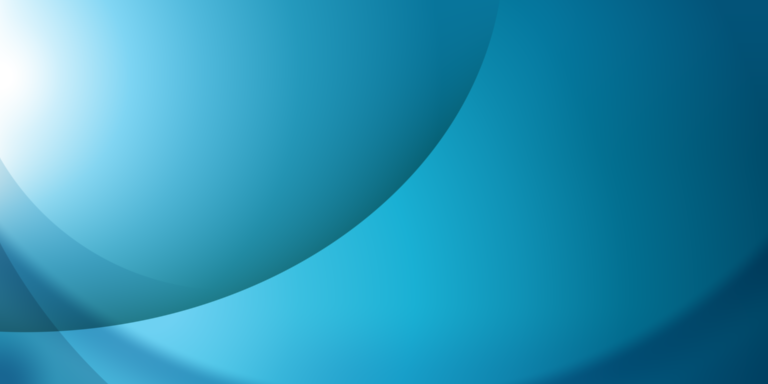
Give the GLSL for this background, as a Shadertoy shader.

```glsl
float ellipseDistance(vec2 p, vec2 center, vec2 radii) {
    vec2 q = p - center;
    float k = length(q / radii);
    return (k - 1.0) * k / max(length(q / (radii * radii)), 1e-4);
}

float circleDistance(vec2 p, vec2 center, float radius) {
    return length(p - center) - radius;
}

float coverage(float d, float softness) {
    return smoothstep(-softness, softness, d);
}

vec3 blendStop(vec3 color, vec3 nextColor, float start, float end, float t) {
    return mix(color, nextColor, clamp((t - start) / (end - start), 0.0, 1.0));
}

// Cyan field that darkens towards the right
vec3 outerField(vec2 p) {
    float t = length(p - vec2(0.39, 0.22));
    vec3 color = vec3(0.43, 0.82, 0.95);
    color = blendStop(color, vec3(0.23, 0.75, 0.88), 0.08, 0.39, t);
    color = blendStop(color, vec3(0.10, 0.69, 0.83), 0.39, 0.69, t);
    color = blendStop(color, vec3(0.06, 0.57, 0.71), 0.69, 0.97, t);
    color = blendStop(color, vec3(0.01, 0.44, 0.57), 0.97, 1.24, t);
    color = blendStop(color, vec3(0.00, 0.29, 0.41), 1.24, 1.67, t);
    float topLight = smoothstep(0.55, 1.0, p.y) * smoothstep(1.15, 1.45, p.x);
    color += topLight * vec3(0.01, 0.035, 0.06);
    float floorShade = smoothstep(0.22, 0.0, p.y) * smoothstep(0.5, 0.95, p.x);
    return color * (1.0 - floorShade * vec3(0.08, 0.10, 0.05));
}

// Radial light from the left edge
vec3 discField(vec2 p) {
    float t = length(p - vec2(0.0, 0.80));
    vec3 color = vec3(1.0);
    color = blendStop(color, vec3(0.72, 0.91, 0.98), 0.03, 0.16, t);
    color = blendStop(color, vec3(0.45, 0.82, 0.95), 0.16, 0.34, t);
    color = blendStop(color, vec3(0.30, 0.72, 0.86), 0.34, 0.53, t);
    color = blendStop(color, vec3(0.14, 0.60, 0.74), 0.53, 0.78, t);
    color = blendStop(color, vec3(0.03, 0.46, 0.61), 0.78, 1.15, t);
    float edgeGlow = 0.8 * exp(-7.0 * p.x) * smoothstep(0.28, 0.62, p.y);
    return mix(color, vec3(1.0), edgeGlow);
}

// Shadow with a soft leading edge and a lighter tail
float softBand(float d, float edge, float tail) {
    return smoothstep(-edge, edge, d) * mix(1.0, 0.4, smoothstep(edge, tail, d));
}

void mainImage(out vec4 fragColor, in vec2 fragCoord) {
    vec2 p = fragCoord / iResolution.y;
    p.x *= 2.0 * iResolution.y / iResolution.x;
    float aa = 1.0 / iResolution.y;

    // Large disc with shaded lower rim
    float discEdge = ellipseDistance(p, vec2(0.065, 1.130), vec2(1.247, 0.995));
    vec3 disc = discField(p);
    float rim = exp(min(discEdge, 0.0) / 0.14) * smoothstep(1.05, 0.55, p.y);
    disc *= mix(vec3(1.0), vec3(0.88, 0.82, 0.74), rim);

    // Inner arc that dissolves to the right
    float innerEdge = circleDistance(p, vec2(0.599, 0.9375), 0.693);
    float innerFade = 1.0 - smoothstep(0.22, 0.60, p.x);
    float innerShade = coverage(innerEdge, aa) * innerFade;
    disc *= 1.0 - innerShade * vec3(0.17, 0.09, 0.06);

    vec3 color = mix(disc, outerField(p), coverage(discEdge, aa));

    // Blurred band sweeping to the lower edge
    float bandEdge = circleDistance(p, vec2(1.01, 1.33), 1.38);
    float band = softBand(bandEdge, 0.028, 0.15);
    color *= 1.0 - band * vec3(0.42, 0.25, 0.17);

    // Crisp veil across the lower left
    float veilEdge = circleDistance(p, vec2(1.29, 1.064), 1.466);
    float veil = coverage(veilEdge, aa);
    color *= 1.0 - veil * vec3(0.17, 0.16, 0.14);

    // Dark corner
    float corner = 1.0 - smoothstep(0.02, 0.16, length(p));
    color = mix(color, vec3(0.08, 0.36, 0.54), 0.8 * corner);

    fragColor = vec4(clamp(color, 0.0, 1.0), 1.0);
}
```
